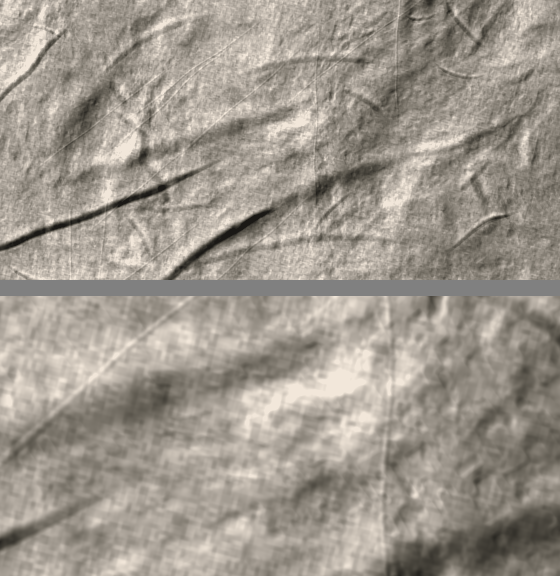
Top: the whole. Bottom: its middle third, enlarged.
A Shadertoy shader for this texture:

```glsl
// Crumpled linen sheet with long diagonal folds, raking light from the upper left.
#define EXPOSURE 0.69
#define FALLOFF 0.15
#define CRUMPLE_SCALE 4.2
#define CRUMPLE_GAIN 0.062
#define RIDGE_LIGHT 0.13
#define SMALL_FOLDS 24
#define CREASES 12
#define CREASE_WIDTH 0.0028
#define WEAVE_SCALE 90.0
#define WEAVE_GAIN 0.17
#define SHADOW_TINT vec3(1.0, 0.95, 0.83)
#define LIGHT_TINT vec3(1.0, 0.955, 0.9)

float hash(vec2 p) {
    return fract(sin(dot(p, vec2(127.1, 311.7))) * 43758.5453);
}

float noise(vec2 p) {
    vec2 i = floor(p), f = fract(p);
    f = f * f * f * (f * (f * 6.0 - 15.0) + 10.0);
    return mix(mix(hash(i), hash(i + vec2(1, 0)), f.x),
               mix(hash(i + vec2(0, 1)), hash(i + vec2(1, 1)), f.x), f.y);
}

mat2 rotation(float a) {
    return mat2(cos(a), sin(a), -sin(a), cos(a));
}

// Height of the loosely crumpled cloth
float drape(vec2 p) {
    p += 0.12 * vec2(noise(p * 3.0), noise(p * 3.0 + 17.0));
    p = rotation(0.6) * p * CRUMPLE_SCALE;
    float height = 0.0, amp = 0.5;
    for (int i = 0; i < 5; i++) {
        float n = noise(p);
        float ridge = 1.0 - sqrt(pow(2.0 * n - 1.0, 2.0) + 0.02);
        height += amp * mix(n, ridge, 0.35);
        p = rotation(0.9) * p * 2.03 + 5.3;
        amp *= 0.44;
    }
    return height;
}

// Bowed fold from a to b: lit crest above, cast shadow below
float fold(vec2 p, vec2 a, vec2 b, float bend, float width, float depth) {
    float len = length(b - a);
    vec2 along = (b - a) / len;
    float u = dot(p - a, along) / len;
    float v = dot(p - a, vec2(-along.y, along.x)) - bend * 4.0 * u * (1.0 - u);
    float taper = smoothstep(0.0, 0.25, u) * (1.0 - smoothstep(0.7, 1.0, u));
    float w = width * (0.35 + 0.65 * taper);
    float crest = (v - 0.4 * w) / (0.55 * w);
    float shadow = smoothstep(-1.2 * w, -0.75 * w, v) * (1.0 - smoothstep(-0.5 * w, 0.2 * w, v));
    return taper * (RIDGE_LIGHT * exp(-crest * crest) - depth * shadow);
}

// The long folds that shape the sheet
float mainFolds(vec2 p) {
    float s = fold(p, vec2(-0.2, 0.07), vec2(0.85, 0.47), -0.02, 0.028, 0.52);
    s += fold(p, vec2(0.5, -0.05), vec2(1.6, 0.5), 0.085, 0.055, 0.2);
    s += fold(p, vec2(0.44, -0.104), vec2(1.05, 0.325), 0.02, 0.03, 0.36);
    s += fold(p, vec2(1.4, 0.46), vec2(1.88, 0.62), -0.04, 0.024, 0.14);
    s += fold(p, vec2(0.1, 0.32), vec2(1.27, 0.7), 0.015, 0.055, 0.2);
    s += fold(p, vec2(0.58, 0.0), vec2(1.52, 0.13), 0.09, 0.026, 0.14);
    s += fold(p, vec2(0.34, 0.7), vec2(0.8, 0.95), 0.07, 0.022, 0.14);
    s += fold(p, vec2(0.8, 0.72), vec2(1.44, 0.76), 0.06, 0.022, 0.14);
    s += fold(p, vec2(-0.07, 0.58), vec2(0.27, 0.94), 0.0, 0.018, 0.4);
    return s;
}

// Short scattered folds, then thin pressed creases
float scatteredFolds(vec2 p) {
    float s = 0.0;
    for (int i = 0; i < SMALL_FOLDS; i++) {
        float k = float(i);
        vec2 centre = vec2(2.0 * hash(vec2(k, 1.0)), hash(vec2(k, 2.0)));
        float angle = mix(-1.1, 1.2, hash(vec2(k, 3.0)));
        float size = mix(0.06, 0.17, hash(vec2(k, 4.0)));
        vec2 reach = size * vec2(cos(angle), sin(angle));
        float bend = size * (hash(vec2(k, 5.0)) - 0.5) * 0.6;
        float width = mix(0.01, 0.03, hash(vec2(k, 6.0)));
        s += fold(p, centre - reach, centre + reach, bend, width, 0.14);
    }
    for (int i = 0; i < CREASES; i++) {
        float k = float(i) + 40.0;
        vec2 q = p - vec2(2.0 * hash(vec2(k, 1.0)), hash(vec2(k, 2.0)));
        float angle = (i % 3 == 0 ? 1.5 : 0.68) + 0.16 * (hash(vec2(k, 3.0)) - 0.5);
        q = rotation(-angle) * q;
        float d = q.y / CREASE_WIDTH;
        float fade = 1.0 - smoothstep(0.15, 0.4, abs(q.x));
        s += fade * (0.09 * exp(-d * d) - 0.07 * exp(-(d + 1.8) * (d + 1.8)));
    }
    return s;
}

// Fine slubby threads crossing at right angles
float weave(vec2 p) {
    vec2 q = rotation(0.25) * p * WEAVE_SCALE;
    float threads = noise(q * vec2(2.2, 0.9)) + noise(q.yx * vec2(2.2, 0.9) + 31.0);
    return threads - 1.0 + 0.4 * (noise(q * 0.5) - 0.5);
}

void mainImage(out vec4 fragColor, in vec2 fragCoord) {
    vec2 p = fragCoord / iResolution.y;
    vec2 bent = p + 0.016 * (vec2(noise(p * 7.0), noise(p * 7.0 + 9.0)) - 0.5);

    // Broad light, dimmer to the right
    float light = EXPOSURE - FALLOFF * smoothstep(0.9, 2.0, p.x);
    light += 0.16 * (noise(p * 2.5 + 3.0) - 0.5);

    // Slope of the cloth toward the light
    vec2 toLight = 0.006 * normalize(vec2(-1.0, 0.8));
    light += CRUMPLE_GAIN * (drape(p) - drape(p + toLight)) / 0.006;

    // Hanging pleats near the upper right
    float pleatArea = smoothstep(0.65, 0.95, p.y) * smoothstep(1.25, 1.45, p.x) * (1.0 - smoothstep(1.55, 1.75, p.x));
    light += 0.3 * pleatArea * (noise(bent * vec2(28.0, 2.5)) - 0.65);

    light += mainFolds(bent) + scatteredFolds(bent);
    light *= 1.0 + WEAVE_GAIN * weave(p);
    light = clamp(light, 0.1, 0.95);
    fragColor = vec4(light * mix(SHADOW_TINT, LIGHT_TINT, smoothstep(0.15, 0.75, light)), 1.0);
}
```
